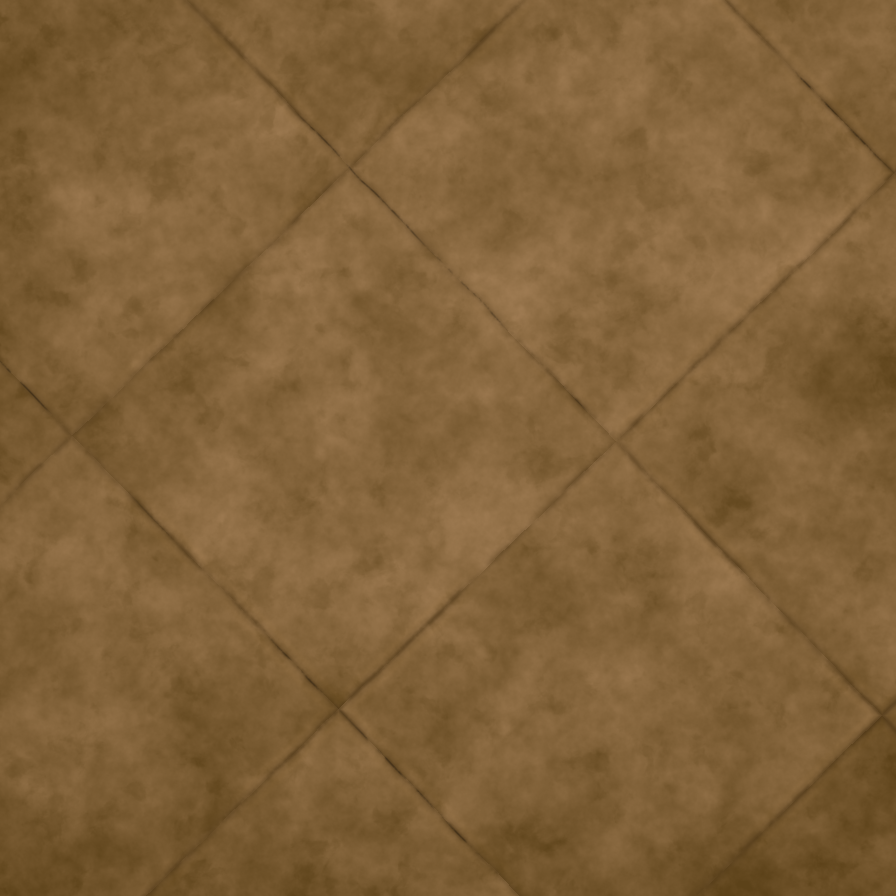
Write a Shadertoy shader that draws this texture.

```glsl
// Worn tan stone floor tiles laid diagonally, with faint broken seams and warm uneven light.
#define TILE_ORIGIN vec2(0.081, 0.514)
#define TILE_EDGE_A vec2(0.297, -0.306)
#define TILE_EDGE_B vec2(0.310, 0.299)
#define SEAM_HALF_WIDTH 0.0022
#define SEAM_WOBBLE 0.0025
#define LIGHT_CENTER vec2(0.57, 0.66)
#define LIGHT_FALLOFF vec2(1.1, 2.1)
#define LIGHT_LEVEL 1.08
#define MOTTLE_SCALE 9.0
#define STONE_DARK vec3(0.41, 0.30, 0.14)
#define STONE_LIGHT vec3(0.55, 0.42, 0.26)
#define SEAM_COLOR vec3(0.30, 0.21, 0.09)

float hash(vec2 p) {
    vec3 q = fract(vec3(p.xyx) * 0.1031);
    q += dot(q, q.yzx + 33.33);
    return fract((q.x + q.y) * q.z);
}

float noise(vec2 p) {
    vec2 i = floor(p), f = fract(p);
    f = f * f * (3.0 - 2.0 * f);
    return mix(mix(hash(i), hash(i + vec2(1, 0)), f.x),
               mix(hash(i + vec2(0, 1)), hash(i + vec2(1, 1)), f.x), f.y);
}

// Rotated octaves of smooth noise, in the range 0 to 1
float fbm(vec2 p) {
    float sum = 0.0, amplitude = 0.5;
    for (int i = 0; i < 5; i++) {
        sum += amplitude * noise(p);
        p = mat2(1.6, 1.2, -1.2, 1.6) * p + 7.3;
        amplitude *= 0.55;
    }
    return sum / 1.06;
}

// Mottled stone brightness; the seed gives each tile its own pattern
float stoneTone(vec2 p, vec2 seed) {
    vec2 q = p * MOTTLE_SCALE + seed * 19.7 + 50.0;
    vec2 warp = vec2(fbm(q * 2.0 + 3.1), fbm(q * 2.0 + 11.8)) - 0.5;
    float broad = noise(q * 0.6 + 83.0) - 0.5;
    float clouds = fbm(q + 0.5 * warp) - 0.5;
    float patches = fbm(q * 3.0 + 0.7 * warp + 31.0) - 0.5;
    float grain = fbm(q * 9.0 + 17.0) - 0.5;
    float stains = smoothstep(0.58, 0.76, fbm(q * 3.7 + 0.8 * warp + 5.0));
    return 0.4 * broad + 1.4 * clouds + 0.75 * patches + 0.6 * grain - 0.25 * stains;
}

// Line coverage with an edge at least one pixel soft
float line(float dist, float halfWidth, float soft) {
    return 1.0 - smoothstep(halfWidth - soft, halfWidth + soft, dist);
}

void mainImage(out vec4 fragColor, in vec2 fragCoord) {
    vec2 p = fragCoord / iResolution.y;
    float pixel = 1.0 / iResolution.y;

    // Tile coordinates, with slightly uneven edges
    vec2 wobble = vec2(noise(p * 30.0), noise(p * 30.0 + 40.0)) - 0.5;
    vec2 cell = inverse(mat2(TILE_EDGE_A, TILE_EDGE_B))
              * (p + SEAM_WOBBLE * wobble - TILE_ORIGIN);
    vec2 tile = floor(cell);
    vec2 edge = abs(fract(cell + 0.5) - 0.5)
              * vec2(length(TILE_EDGE_A), length(TILE_EDGE_B));
    float seamDist = min(edge.x, edge.y);

    // Stone under a pool of light stretched along the rising diagonal
    vec2 toLight = p - LIGHT_CENTER;
    vec2 diagonal = vec2(toLight.x + toLight.y, toLight.x - toLight.y) * 0.7071;
    float tone = LIGHT_LEVEL - dot(LIGHT_FALLOFF, diagonal * diagonal);
    tone += stoneTone(p, tile) + 0.15 * (hash(tile + 9.0) - 0.5);
    vec3 color = mix(STONE_DARK, STONE_LIGHT, clamp(tone, -0.35, 1.5));

    // A few small dark pits
    vec2 pitCell = p * 12.0;
    vec2 pitId = floor(pitCell);
    vec2 pitPos = 0.2 + 0.6 * vec2(hash(pitId + 3.0), hash(pitId + 71.0));
    float pit = line(length(fract(pitCell) - pitPos) / 12.0, 0.002, max(pixel, 0.0015));
    color = mix(color, SEAM_COLOR, 0.5 * pit * step(0.985, hash(pitId + 23.0)));

    // Seams: ragged grime, a worn soft line and short dark cracks
    float wear = smoothstep(0.3, 0.7, fbm(p * 10.0 + 13.0));
    float ragged = smoothstep(0.3, 0.65, fbm(p * 55.0 + 61.0));
    float grime = exp(-seamDist * seamDist / 0.00004);
    float seam = line(seamDist, SEAM_HALF_WIDTH, max(pixel, 0.0022));
    float crack = line(edge.y, 0.0008, max(pixel, 0.0009));
    color = mix(color, SEAM_COLOR, 0.26 * grime * mix(0.3, 1.0, ragged));
    color = mix(color, SEAM_COLOR, seam * mix(0.12, 0.5, wear) * mix(0.5, 1.0, ragged));
    color *= 1.0 - 0.32 * crack * ragged * smoothstep(0.5, 0.7, noise(p * 12.0 + 29.0));

    // Pale worn lip beside the seams
    float lip = exp(-pow((seamDist - 0.009) / 0.004, 2.0));
    color *= 1.0 + 0.035 * lip * wear;

    fragColor = vec4(color, 1.0);
}
```
